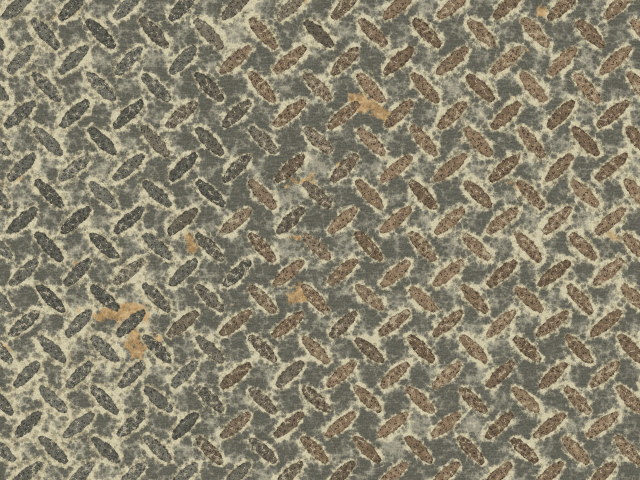
A WebGL 1 fragment shader for this texture:

```glsl
precision highp float;
// Worn steel tread plate: raised lens-shaped lugs in two crossed diagonal sets,
// each on a square lattice seen in slight perspective. Layered cellular noise
// and sines spread sandy dirt, rust patches and speckled wear over the metal.
uniform vec2 u_resolution;

float hash(vec2 p) {
  return fract(sin(dot(p, vec2(127.1, 311.7))) * 43758.5);
}

// Distance to the nearest scattered point
float cells(vec2 p) {
  vec2 cell = floor(p), f = p - cell;
  float nearest = 2.0;
  for (int j = -1; j <= 1; j++) {
    for (int i = -1; i <= 1; i++) {
      vec2 g = vec2(float(i), float(j));
      vec2 o = vec2(hash(cell + g), hash(cell + g + 57.3));
      vec2 r = g + o - f;
      nearest = min(nearest, dot(r, r));
    }
  }
  return sqrt(nearest);
}

// Three octaves of cellular noise, centred near zero
float grain(vec2 p) {
  float sum = 0.0, amp = 0.5;
  for (int i = 0; i < 3; i++) {
    sum += amp * cells(p);
    p = mat2(1.6, 1.2, -1.2, 1.6) * p + 11.7;
    amp *= 0.56;
  }
  return sum - 0.43;
}

// Slow drift of dirt across the plate, heavier to the left
float wash(vec2 p) {
  p += 0.12 * sin(p.yx * 7.0 + vec2(1.0, 4.0));
  return 0.5 * sin(p.x * 5.3 + p.y * 2.1 + 0.6)
       + 0.5 * sin(p.y * 6.7 - p.x * 3.4 + 2.0)
       + 0.9 * exp(-30.0 * (p.x - 0.2) * (p.x - 0.2));
}

// Canvas to lattice units, rows counted downwards and narrowing to the bottom
vec2 lattice(vec2 p) {
  float t = 0.931 - p.y;
  return vec2((p.x - 0.662 + 0.007 * t) / (0.1132 - 0.005 * t),
              t * (8.754 + 0.531 * t));
}

// Lens with rounded blunt ends lying along the x axis
float lens(vec2 r, float halfLength) {
  float k = r.x / halfLength;
  return max(abs(r.y) - 0.12 * (1.0 - 0.6 * k * k),
             abs(r.x) - halfLength + 6.0 * r.y * r.y);
}

void main() {
  vec2 p = gl_FragCoord.xy / u_resolution.y;
  vec2 q = lattice(p);
  float blotch = grain(p * 17.0);
  float grit = grain(p * 75.0 + 3.0);
  float dust = cells(p * 230.0) - 0.45;
  float drift = wash(p);

  // Nearest lug of the two crossed sets
  float d = 2.0, seed = 0.0;
  for (int k = 0; k < 2; k++) {
    float set = float(k);
    vec2 id = floor(q - 0.5 * set + 0.5);
    float h = hash(id + 31.0 * set);
    vec2 r = q - 0.5 * set - id;
    r += 0.04 * (vec2(h, hash(id + 9.0 + set)) - 0.5);
    float a = mix(0.80, -0.75, set) + 0.14 * (h - 0.5);
    float c = cos(a), s = sin(a);
    r = vec2(c * r.x + s * r.y, c * r.y - s * r.x);
    float lug = lens(r, 0.345 + 0.03 * h);
    if (lug < d) {
      d = lug;
      seed = h;
    }
  }
  d += 0.06 * grit;

  // Bare grey plate with fine brushed scratches
  float scratch = cells(p * vec2(40.0, 210.0)) - 0.45;
  vec3 color = mix(vec3(0.395, 0.39, 0.345), vec3(0.63, 0.615, 0.54),
                   smoothstep(-0.2, 0.24, blotch + 0.7 * grit + 0.03 * drift));
  color += 0.07 * scratch;

  // Sandy dirt gathered around the lugs
  float halo = exp(-max(d, 0.0) * 8.0);
  float dirt = smoothstep(0.25, 0.82, halo + 1.2 * blotch + 1.1 * grit + 0.17 * drift);
  vec3 sand = mix(vec3(0.67, 0.63, 0.51), vec3(0.83, 0.80, 0.67),
                  smoothstep(-0.2, 0.15, grit + 0.5 * blotch + 0.12 * (halo - 0.5)));
  color = mix(color, sand, 0.95 * dirt);

  // Ochre rust patches, with one larger stain at the lower left
  vec2 stain = (p - vec2(0.29, 0.33)) * vec2(1.0, 0.8);
  float rust = grain(p * 8.0 + 5.0) + 0.3 * exp(-130.0 * dot(stain, stain));
  rust = smoothstep(0.21, 0.28, rust + 0.15 * grit);
  color = mix(color, vec3(0.76, 0.61, 0.41) + 0.25 * grit, 0.75 * rust);

  // Lug tops: slate on the left, rusty brown to the right
  float warm = smoothstep(0.3, 0.75, p.x + 0.35 * (seed - 0.5));
  vec3 top = mix(vec3(0.41, 0.405, 0.36), vec3(0.51, 0.435, 0.345), warm);
  top *= 0.9 + 0.25 * fract(seed * 17.0) + 0.6 * grit;
  float fleck = grain(p * 100.0 + 40.0);
  float wear = 0.12 - 0.12 * fract(seed * 7.0);
  top = mix(top, vec3(0.73, 0.69, 0.58), 0.75 * smoothstep(wear, wear + 0.14, fleck));
  top = mix(top, vec3(0.22, 0.21, 0.19), 0.6 * smoothstep(-0.12, -0.22, fleck));
  top *= 1.0 - 0.15 * smoothstep(-0.045, 0.0, d);

  float edge = 9.0 / u_resolution.y;
  color = mix(color, top, smoothstep(edge, -edge, d));
  color += 0.09 * dust;
  gl_FragColor = vec4(clamp(color, 0.0, 1.0), 1.0);
}
```
